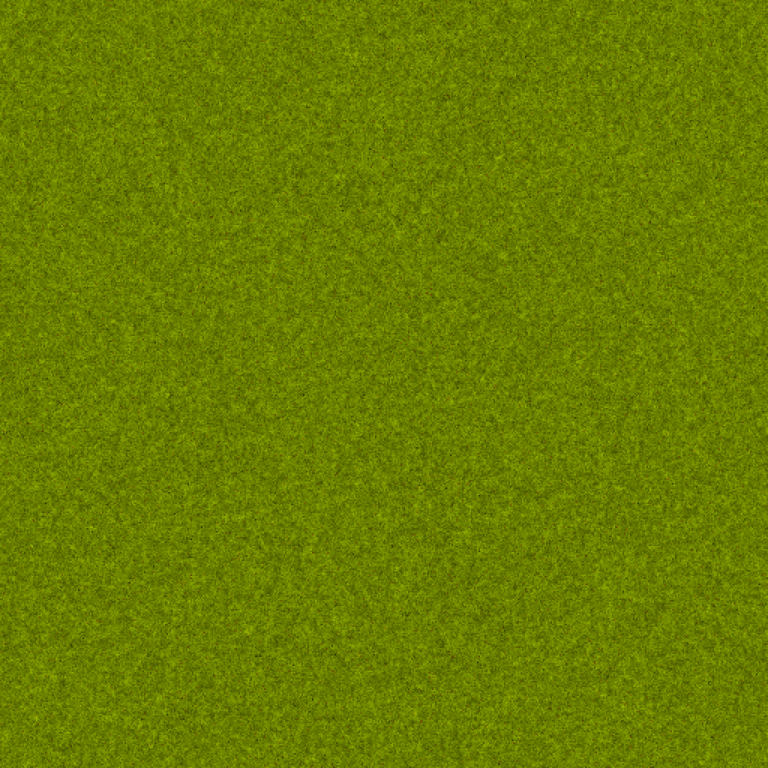
Write a Shadertoy shader that draws this texture.

```glsl
// Fine olive-green grain, like dense moss or felt: each tiny cell gets a hashed,
// bell-shaped brightness, with a few rust-tinted grains and rare dark pits.
// Soft clumps of a few grains and faint layered sines vary the tone more broadly.

const float GRAINS = 512.0;                    // grains across the canvas
const float CLUMPS = 170.0;                    // clumps across the canvas
const vec3  OLIVE = vec3(0.411, 0.497, 0.0);   // average colour
const float GRAIN_CONTRAST = 0.125;            // relative deviation of grains
const float CLUMP_CONTRAST = 0.070;            // relative deviation of clumps
const float DARK_SKEW = 0.03;                  // lengthens the dark tail
const float RUST_SHARE = 0.048;                // part of grains tinted rust
const float RUST_MIN = 0.10;                   // weakest loss of green
const float RUST_RANGE = 0.38;                 // further loss, rarely reached
const float PIT_SHARE = 0.0012;                // part of grains that are dark
const float MOTTLE = 0.012;                    // strength of the broad patches

// Integer hash: four independent values in 0..1 per cell
vec4 hash4(ivec2 cell, uint seed) {
    uvec4 v = uvec4(uvec2(cell + 64), seed, seed + 17u);
    v = v * 1664525u + 1013904223u;
    for (int i = 0; i < 2; i++) {
        v.x += v.y * v.w;
        v.y += v.z * v.x;
        v.z += v.x * v.y;
        v.w += v.y * v.z;
        v ^= v >> 16u;
    }
    return vec4(v >> 8u) / 16777216.0;
}

// The sum of four uniform values is close to a unit normal distribution
float bell(ivec2 cell, uint seed) {
    return (dot(hash4(cell, seed), vec4(1.0)) - 2.0) * sqrt(3.0);
}

// Colour of a single grain
vec3 grainColor(ivec2 cell) {
    float tone = bell(cell, 1u);
    tone -= DARK_SKEW * (tone * tone - 1.0);
    vec3 color = OLIVE * (1.0 + GRAIN_CONTRAST * tone);

    // Rust grains lose green, dark pits lose most of their light
    vec4 pick = hash4(cell, 91u);
    float rust = RUST_MIN + RUST_RANGE * pow(pick.y, 4.0);
    color.g *= 1.0 - rust * step(pick.x, RUST_SHARE);
    return color * mix(1.0, mix(0.3, 0.7, pick.w), step(pick.z, PIT_SHARE));
}

// Blend of the four nearest grains
vec3 grains(vec2 uv) {
    vec2 p = uv * GRAINS - 0.5;
    ivec2 cell = ivec2(floor(p));
    vec2 blend = smoothstep(0.0, 1.0, fract(p));
    vec3 lower = mix(grainColor(cell), grainColor(cell + ivec2(1, 0)), blend.x);
    vec3 upper = mix(grainColor(cell + ivec2(0, 1)), grainColor(cell + ivec2(1, 1)), blend.x);
    return mix(lower, upper, blend.y);
}

// Smooth noise that ties neighbouring grains together
float clumps(vec2 uv) {
    vec2 p = uv * CLUMPS;
    ivec2 cell = ivec2(floor(p));
    vec2 blend = smoothstep(0.0, 1.0, fract(p));
    float lower = mix(bell(cell, 37u), bell(cell + ivec2(1, 0), 37u), blend.x);
    float upper = mix(bell(cell + ivec2(0, 1), 37u), bell(cell + ivec2(1, 1), 37u), blend.x);
    return mix(lower, upper, blend.y);
}

// Broad, faint variation of brightness
float mottle(vec2 uv) {
    float sum = 0.0;
    float amplitude = 0.5;
    vec2 p = uv * 9.0;
    for (int i = 0; i < 3; i++) {
        sum += amplitude * sin(p.x + 1.7 * sin(p.y)) * cos(p.y - 1.3 * sin(p.x));
        p = mat2(1.2, 1.6, -1.6, 1.2) * p + 2.3;
        amplitude *= 0.6;
    }
    return sum;
}

void mainImage(out vec4 fragColor, in vec2 fragCoord) {
    vec2 uv = fragCoord / iResolution.y;
    float light = 1.0 + CLUMP_CONTRAST * clumps(uv) + MOTTLE * mottle(uv);
    fragColor = vec4(clamp(grains(uv) * light, 0.0, 1.0), 1.0);
}
```
